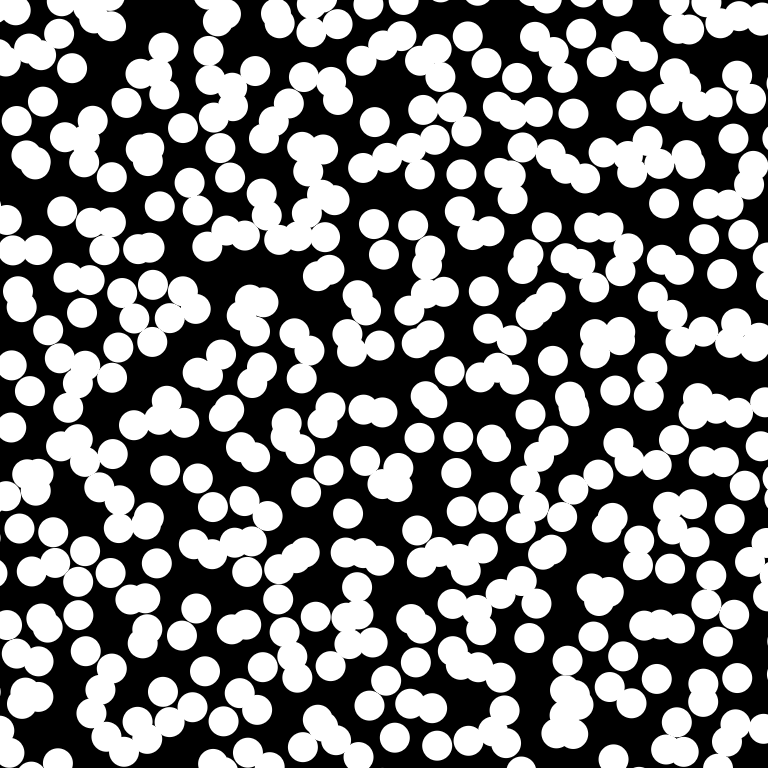
Give the GLSL for this pattern, as a Shadertoy shader.

```glsl
const float CELLS = 21.5;         // grid cells along the canvas height
const float DOT_RADIUS = 0.0195;  // in canvas heights
const float JITTER = 1.0;         // 0 = regular grid, 1 = anywhere in the cell
const float SEED = 37.0;
const vec3 BACKGROUND = vec3(0.0);
const vec3 DOT_COLOR = vec3(1.0);

// Two independent random values in 0..1 for a grid cell
vec2 hash22(vec2 p) {
    vec3 q = fract(vec3(p.xyx) * vec3(0.1031, 0.1030, 0.0973));
    q += dot(q, q.yzx + 33.33);
    return fract((q.xx + q.yz) * q.zy);
}

// Signed distance to the nearest scattered dot, in canvas heights
float dotsDistance(vec2 uv) {
    vec2 p = uv * CELLS;
    vec2 cell = floor(p);
    float nearest = 1e3;
    for (int y = -1; y <= 1; y++) {
        for (int x = -1; x <= 1; x++) {
            vec2 id = cell + vec2(x, y);
            vec2 center = id + 0.5 + JITTER * (hash22(id + SEED) - 0.5);
            nearest = min(nearest, distance(p, center));
        }
    }
    return nearest / CELLS - DOT_RADIUS;
}

void mainImage(out vec4 fragColor, in vec2 fragCoord) {
    vec2 uv = fragCoord / iResolution.y;

    // One-pixel-wide edge coverage
    float coverage = clamp(0.5 - dotsDistance(uv) * iResolution.y, 0.0, 1.0);
    fragColor = vec4(mix(BACKGROUND, DOT_COLOR, coverage), 1.0);
}
```
